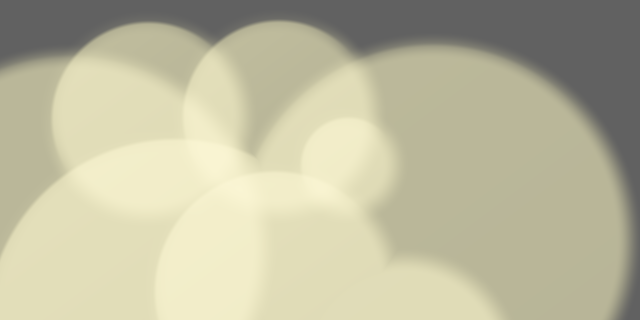
This background is drawn by a Shadertoy shader. Its source:

```glsl
#define GRAY vec3(0.38)
#define CREAM vec3(1.0, 0.98, 0.87)
#define OPACITY 0.56
#define SOFT_WIDTH 0.085
#define CRISP_WIDTH 0.008
#define SHEEN 0.10
#define LIGHT_DIR vec2(-0.6, 0.8)

// Translucent disc: crisp towards the light, blurred on the far side.
float disc(vec2 p, vec2 center, float radius, float crispness)
{
    vec2 offset = p - center;
    float len = length(offset);
    float dist = len - radius;
    float facing = dot(offset / max(len, 1e-4), LIGHT_DIR);

    float blurred = 1.0 - smoothstep(-0.5 * SOFT_WIDTH, 0.5 * SOFT_WIDTH, dist);
    float crisp = 1.0 - smoothstep(-CRISP_WIDTH, CRISP_WIDTH, dist);
    float edge = mix(blurred, crisp, crispness * smoothstep(-0.1, 0.8, facing));

    float sheen = SHEEN * crispness * dot(offset / radius, LIGHT_DIR);
    return edge * OPACITY * (1.0 + sheen);
}

void mainImage(out vec4 fragColor, in vec2 fragCoord)
{
    // Height units, with the 2:1 layout centered across the canvas.
    vec2 p = (fragCoord - 0.5 * iResolution.xy) / iResolution.y + vec2(1.0, 0.5);

    // Broad discs; those merged by max form one layer.
    float leftDisc = disc(p, vec2(0.221, 0.219), 0.605, 0.1);
    float broadLayer = max(disc(p, vec2(1.354, 0.245), 0.615, 0.2),
                           disc(p, vec2(0.549, -0.026), 0.591, 0.75));
    float lowerLayer = max(disc(p, vec2(0.859, 0.089), 0.375, 0.75),
                           disc(p, vec2(1.263, -0.146), 0.335, 0.0));

    // Smaller discs above.
    float upperLeft = disc(p, vec2(0.464, 0.628), 0.302, 0.7);
    float upperMiddle = disc(p, vec2(0.872, 0.635), 0.300, 0.7);
    float smallDisc = disc(p, vec2(1.089, 0.484), 0.148, 0.7);

    // Stacked layers let less and less of the gray through.
    float through = (1.0 - leftDisc) * (1.0 - broadLayer) * (1.0 - lowerLayer)
                  * (1.0 - upperLeft) * (1.0 - upperMiddle) * (1.0 - smallDisc);

    // Blue fades more slowly, which keeps thin layers warm.
    vec3 grayShare = pow(vec3(through), vec3(1.0, 1.0, 0.72));
    fragColor = vec4(mix(CREAM, GRAY, grayShare), 1.0);
}
```
